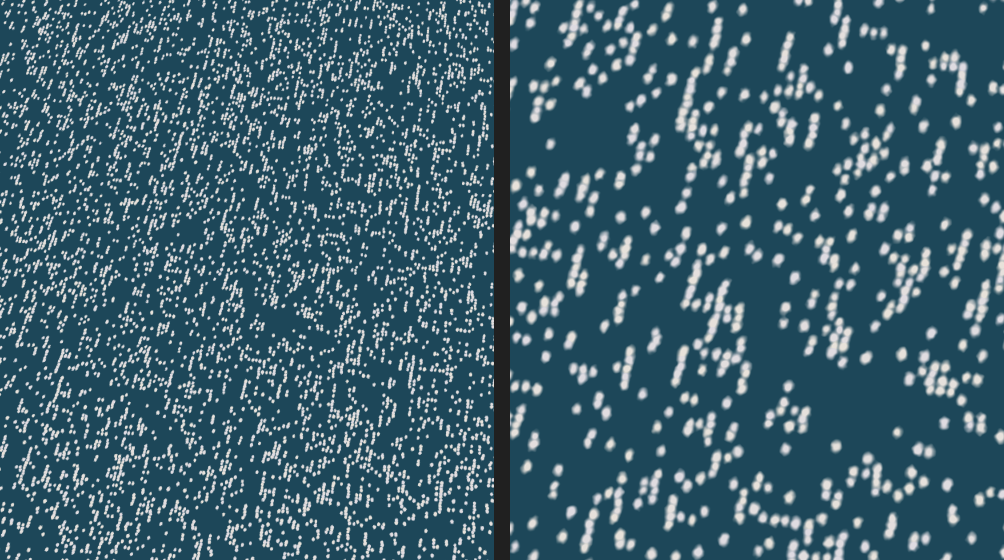
Left, the full canvas; right, a detail of the centre.
Give the GLSL for this texture, as a Shadertoy shader.

```glsl
#define GROUND vec3(0.112, 0.280, 0.350)
#define FLECK vec3(0.890, 0.873, 0.870)
#define STITCH vec2(0.0067, 0.0046)   // column and row spacing
#define RADIUS vec2(0.0025, 0.0031)   // half size of one fleck
#define VANISH vec2(1.23, 4.0)        // point where the columns converge
#define ROW_TILT 0.18
#define SINGLES 0.125
#define RUNS 0.095
#define JITTER 0.28
#define FUSION 0.0012                 // how far touching flecks melt together
#define ROUGHNESS 0.0011
#define SOFTNESS 0.0015

float hash(vec2 p) {
    vec3 q = fract(vec3(p.xyx) * 0.1031);
    q += dot(q, q.yzx + 33.33);
    return fract((q.x + q.y) * q.z);
}

float noise(vec2 p) {
    vec2 i = floor(p), f = fract(p);
    f = f * f * (3.0 - 2.0 * f);
    return mix(mix(hash(i), hash(i + vec2(1, 0)), f.x),
               mix(hash(i + vec2(0, 1)), hash(i + vec2(1, 1)), f.x), f.y);
}

// Is this stitch light: part of a vertical run, or a lone fleck
bool isLight(vec2 cell) {
    float patchiness = noise(cell * vec2(0.27, 0.15) + 40.0);
    float density = mix(0.7, 1.3, smoothstep(0.15, 0.85, patchiness));
    float runLength = 2.0 + floor(3.0 * hash(vec2(cell.x, 17.0)));
    float shift = floor(7.0 * hash(vec2(cell.x, 53.0)));
    float run = floor((cell.y + shift) / runLength);
    return hash(vec2(cell.x + 311.0, run)) < RUNS * density
        || hash(cell + 127.0) < SINGLES * density;
}

// Union with a rounded joint
float fuse(float a, float b) {
    float h = max(FUSION - abs(a - b), 0.0) / FUSION;
    return min(a, b) - 0.25 * h * h * FUSION;
}

void mainImage(out vec4 fragColor, in vec2 fragCoord) {
    vec2 p = fragCoord / iResolution.y;

    // Fabric coordinates: converging columns, rows tilted and slightly wavy
    float depth = VANISH.y - p.y;
    float scale = depth / (VANISH.y - 0.5);
    vec2 uv = vec2((p.x - VANISH.x) / scale, -log(depth) * (VANISH.y - 0.5)) / STITCH;
    uv.y += ROW_TILT * uv.x;
    uv += 1.6 * vec2(noise(p * 7.0 + 5.0), noise(p * 6.0 + 23.0));

    // Fused flecks of the neighbouring stitches
    float shape = 1.0;
    float nearest = 1.0;
    float tone = 0.5;
    vec2 base = floor(uv);
    for (int y = -1; y <= 1; y++)
    for (int x = -1; x <= 1; x++) {
        vec2 cell = base + vec2(x, y);
        if (!isLight(cell)) continue;
        vec2 wobble = vec2(hash(cell + 71.0), hash(cell + 193.0)) - 0.5;
        vec2 offset = (uv - cell - 0.5 - JITTER * wobble) * STITCH * scale;
        vec2 radius = RADIUS * scale * mix(0.88, 1.14, hash(cell + 239.0));
        float d = (length(offset / radius) - 1.0) * radius.x;
        shape = fuse(shape, d);
        if (d < nearest) {
            nearest = d;
            tone = hash(cell + 401.0);
        }
    }

    // Ragged outline, soft edge, faint warm to cool drift between flecks
    shape += ROUGHNESS * (noise(p * 420.0) - 0.5);
    float edge = max(SOFTNESS, 0.6 / iResolution.y);
    float cover = 1.0 - smoothstep(-edge, edge, shape);
    vec3 fleck = FLECK + (tone - 0.5) * vec3(0.04, 0.03, -0.03);
    fragColor = vec4(mix(GROUND, fleck, cover), 1.0);
}
```
